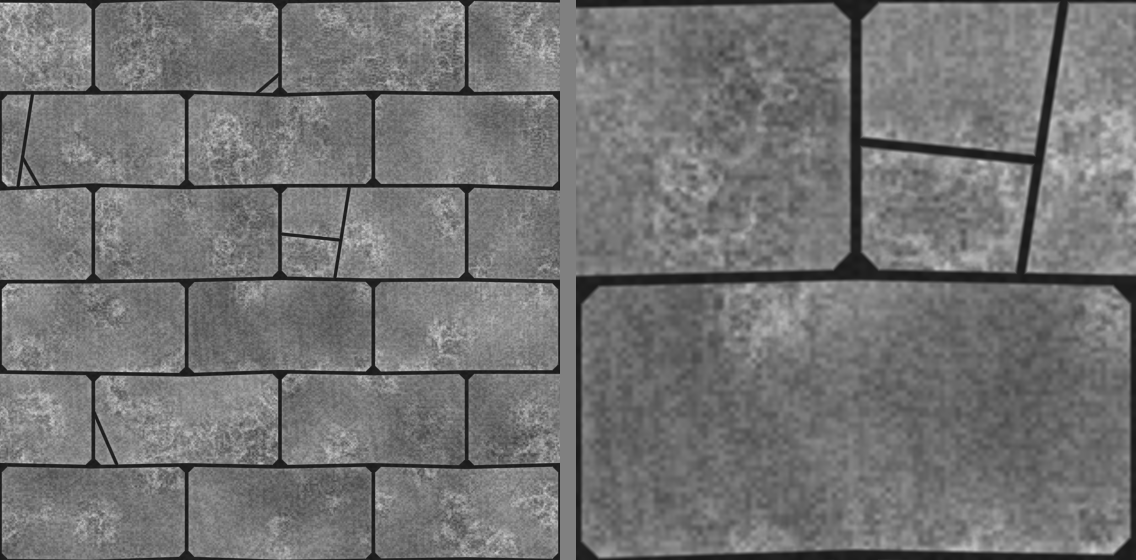
Left: the whole. Right: its middle third, enlarged.
Write a Shadertoy shader that draws this texture.

```glsl
// Weathered grey stone blocks in running bond: three across, six courses up.
// Each block is a chamfered box distance with wavering bed joints; a few are
// split by cracks, and layered value noise gives clouds, pale veins and grain.

#define COURSES 6.0
#define JOINT 0.020
#define CRACK 0.018
#define CHAMFER 0.062
#define WAVER 0.046
#define SOFTNESS 0.018
#define STONE vec3(0.463)
#define GROUT vec3(0.118)
#define CLOUDS 0.30
#define VEINS 0.15
#define GRAIN 0.20
#define RIM 0.09

float hash(vec2 p) {
    return fract(sin(dot(p, vec2(127.1, 311.7))) * 43758.5453);
}

float noise(vec2 p) {
    vec2 i = floor(p), f = fract(p);
    f = f * f * (3.0 - 2.0 * f);
    return mix(mix(hash(i), hash(i + vec2(1, 0)), f.x),
               mix(hash(i + vec2(0, 1)), hash(i + vec2(1, 1)), f.x), f.y);
}

float fbm(vec2 p) {
    float sum = 0.0, amp = 0.52;
    for (int i = 0; i < 5; i++) {
        sum += amp * noise(p);
        p = mat2(1.6, 1.2, -1.2, 1.6) * p + 3.7;
        amp *= 0.5;
    }
    return sum;
}

// Height of a bed joint, bent at every half block
float bedHeight(float course, float x) {
    float i = floor(x), seed = mod(course, COURSES) + 11.0;
    float a = hash(vec2(mod(i, COURSES), seed));
    float b = hash(vec2(mod(i + 1.0, COURSES), seed));
    return course + (mix(a, b, x - i) - 0.5) * WAVER;
}

float segmentDist(vec2 p, vec2 a, vec2 b) {
    vec2 pa = p - a, ba = b - a;
    return length(pa - ba * clamp(dot(pa, ba) / dot(ba, ba), 0.0, 1.0));
}

// Distance to the cracks of a block; q spans 2 by 1 inside it
float crackDist(vec2 q, vec2 block) {
    float kind = mod(3.0 * block.y + 6.0, 7.0);
    if (kind > 4.5 || block.x != mod(kind, 2.0)) return 1.0;

    // Broken corner, on the right for kind 0
    if (kind == 0.0 || kind == 2.0) {
        if (kind == 0.0) q.x = 2.0 - q.x;
        return segmentDist(q, vec2(0.0, 0.23 + 0.185 * kind), vec2(0.26, 0.0));
    }
    // Leaning split with one side branch
    bool wide = kind == 1.0;
    vec2 foot = vec2(wide ? 0.585 : 0.19, 0.0);
    vec2 lean = vec2(0.16, 1.0);
    vec2 fork = foot + lean * (wide ? 0.42 : 0.32);
    vec2 tip = wide ? vec2(0.0, 0.48) : vec2(0.42, 0.0);
    return min(segmentDist(q, foot, foot + lean), segmentDist(q, fork, tip));
}

float stoneTone(vec2 p, float seed) {
    vec2 s = p + seed * vec2(17.0, 9.0);
    float cloud = fbm(s * 1.5);
    float patches = smoothstep(0.42, 0.70, fbm(s * 2.3 + 21.0));
    float ridge = 1.0 - abs(2.0 * fbm(s * 6.5 + 5.0) - 1.0);
    float veins = smoothstep(0.72, 1.0, ridge) * patches;
    float grain = 0.65 * noise(p * 52.0) + 0.35 * noise(p * 31.0 + 40.0) - 0.5;
    return (cloud - 0.5) * CLOUDS + veins * VEINS
         + grain * GRAIN * (1.0 + 0.8 * patches) + (seed - 0.5) * 0.02;
}

void mainImage(out vec4 fragColor, in vec2 fragCoord) {
    vec2 p = fragCoord / iResolution.xy * COURSES;
    float pixel = COURSES / min(iResolution.x, iResolution.y);

    // Course and block under this point
    float course = floor(p.y);
    course += step(bedHeight(course + 1.0, p.x), p.y)
            - step(p.y, bedHeight(course, p.x));
    float low = bedHeight(course, p.x), high = bedHeight(course + 1.0, p.x);
    float x = p.x - mod(course, 2.0);
    float column = floor(x / 2.0);
    vec2 q = vec2(x - 2.0 * column, (p.y - low) / (high - low));
    vec2 block = vec2(mod(column, 3.0), mod(course, COURSES));

    // Depth inside the chamfered block, cut by cracks
    vec2 inset = vec2(min(q.x, 2.0 - q.x), min(p.y - low, high - p.y)) - JOINT;
    float depth = min(min(inset.x, inset.y), (inset.x + inset.y - CHAMFER) * 0.707);
    depth = min(depth, crackDist(q, block) - CRACK);

    // Stone with a pale worn rim, then dark joints
    float wear = RIM * exp(-max(depth, 0.0) / 0.025) * (0.4 + noise(p * 9.0));
    vec3 stone = STONE + stoneTone(p, hash(block + 3.0)) + wear;
    vec3 grout = GROUT + (noise(p * 40.0) - 0.5) * 0.04;
    float soft = max(SOFTNESS, pixel);
    vec3 color = mix(grout, stone, smoothstep(-0.5 * soft, 0.5 * soft, depth));
    fragColor = vec4(clamp(color, 0.0, 1.0), 1.0);
}
```
